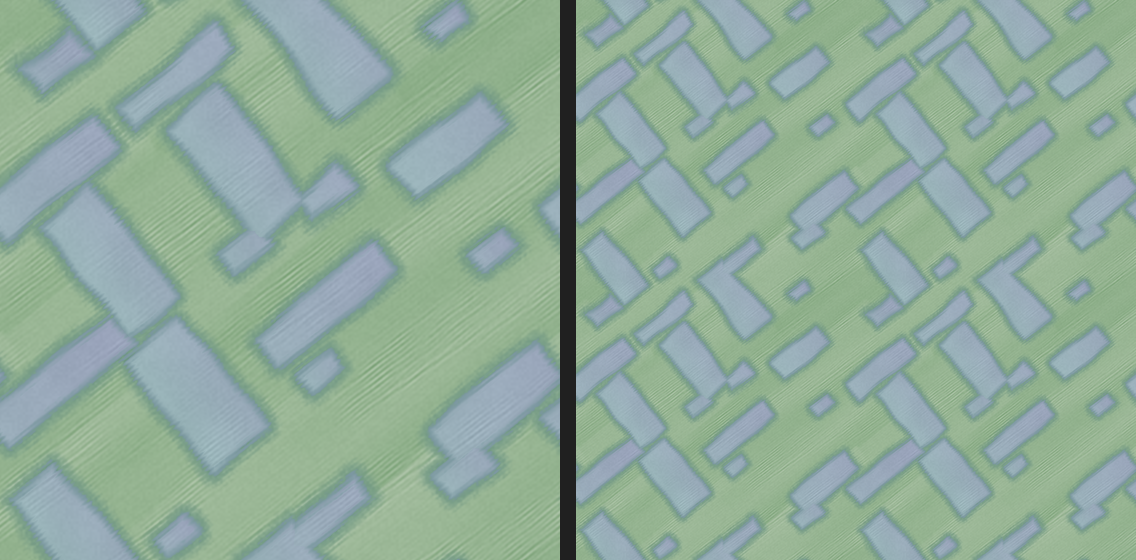
Left, the tile; right, the same tile 2 across and 2 down.
Give the GLSL for this pattern, as a three.js fragment shader.

```glsl
// Diagonal brushed green bands with soft-edged blue blocks and bars, tiling.
varying vec2 vUv;

const float ANGLE = 0.69;            // direction of the brush, radians
const vec2 GRID = vec2(4.0, 5.0);    // cells that hold one blue block each
const int BLOCKS = 20;
const int STROKES = 26;
const int WAVES = 9;
const float RIM_IN = 0.017;          // dark rim inside a block
const float RIM_OUT = 0.026;         // green shadow around a block
const float EDGE = 0.0035;           // softness of block edges
const float WOBBLE = 0.020;
const float HATCH = 0.026;
const float GRAIN = 0.022;

const vec3 MID_GREEN = vec3(0.545, 0.680, 0.530);
const vec3 LIGHT_GREEN = vec3(0.635, 0.735, 0.615);
const vec3 DEEP_GREEN = vec3(0.455, 0.605, 0.525);
const vec3 RIM_BLUE = vec3(0.475, 0.590, 0.620);
const vec3 HAZE_BLUE = vec3(0.600, 0.705, 0.725);
const vec3 LAVENDER = vec3(0.605, 0.645, 0.735);

const float TAU = 6.2831853;

vec2 hash2(vec2 p) {
  vec3 h = fract(p.xyx * vec3(0.1031, 0.1030, 0.0973));
  h += dot(h, h.yzx + 33.33);
  return fract((h.xx + h.yz) * h.zy);
}

// Value noise that wraps after the given number of cells.
float wrapNoise(vec2 uv, float cells) {
  vec2 p = uv * cells;
  vec2 i = floor(p);
  vec2 f = fract(p);
  f = f * f * (3.0 - 2.0 * f);
  vec2 a = mod(i, cells);
  vec2 b = mod(i + 1.0, cells);
  return mix(mix(hash2(a).x, hash2(vec2(b.x, a.y)).x, f.x),
             mix(hash2(vec2(a.x, b.y)).x, hash2(b).x, f.x), f.y);
}

// Shortest offset on the tile, turned into the brush frame.
vec2 brushFrame(vec2 uv, vec2 center) {
  vec2 d = fract(uv - center + 0.5) - 0.5;
  float c = cos(ANGLE);
  float s = sin(ANGLE);
  return vec2(c * d.x + s * d.y, c * d.y - s * d.x);
}

// Sum of whole-number waves across the brush direction.
float streaks(vec2 uv, float freq, float spread, float seed) {
  vec2 along = vec2(cos(ANGLE), sin(ANGLE));
  vec2 across = vec2(-along.y, along.x);
  float sum = 0.0;
  for (int i = 0; i < WAVES; i++) {
    vec2 h = hash2(vec2(float(i) + 1.0, seed));
    vec2 k = across * freq * (0.6 + 0.8 * h.x) + along * spread * (h.y - 0.5);
    sum += cos(TAU * (dot(floor(k + 0.5), uv) + h.x * 7.0 + h.y * 3.0));
  }
  return sum / sqrt(0.5 * float(WAVES));
}

// Lightness of the green ground: long strokes, crisp on one side.
float greenTone(vec2 uv) {
  float tone = 0.46 + 0.17 * streaks(uv, 4.0, 1.5, 3.0);
  for (int i = 0; i < STROKES; i++) {
    float n = float(i);
    vec2 h = hash2(vec2(n, 17.0));
    vec2 size = vec2(mix(0.14, 0.38, h.x), mix(0.028, 0.065, h.y));
    vec2 v = brushFrame(uv, fract(n * vec2(0.7549, 0.5698))) / size;
    float mask = (1.0 - smoothstep(0.90, 1.0, v.y)) * smoothstep(-1.0, 0.5, v.y)
               * (1.0 - smoothstep(0.95, 1.0, v.x)) * smoothstep(-1.0, -0.1, v.x);
    tone = mix(tone, hash2(vec2(n, 41.0)).x * 1.1 - 0.05, 0.8 * mask);
  }
  return tone;
}

// Distance to the blocks in x, tint of the nearest one in y.
vec2 blueBlocks(vec2 uv) {
  vec2 result = vec2(1.0, 0.5);
  for (int i = 0; i < BLOCKS; i++) {
    float n = float(i);
    vec2 cell = vec2(mod(n, GRID.x), floor((n + 0.5) / GRID.x));
    vec2 h = hash2(cell + 5.0);
    vec2 g = hash2(cell + 29.0);
    vec2 q = brushFrame(uv, (cell + 0.2 + 0.6 * h) / GRID);
    float kind = fract(n * 0.618 + 0.1);
    vec2 size = vec2(0.055, 0.032) * (0.6 + 0.55 * g.x);
    if (kind < 0.65) size = vec2(0.130, 0.038) * (0.8 + 0.4 * g.yx);
    if (kind < 0.27) size = vec2(0.061, 0.138) * (0.9 + 0.2 * g);
    vec2 e = abs(q) - size + 0.008;
    float d = length(max(e, 0.0)) + min(max(e.x, e.y), 0.0) - 0.008;
    float tint = 0.15 + 0.45 * g.y + 0.35 * q.x / size.x + (kind < 0.27 ? 0.0 : 0.2);
    if (d < result.x) result = vec2(d, tint);
  }
  return result;
}

void main() {
  vec2 uv = vUv;
  float hatch = streaks(uv, 95.0, 22.0, 11.0);
  float patches = smoothstep(-0.6, 1.2, streaks(uv, 6.0, 5.0, 23.0));
  float grain = wrapNoise(uv, 210.0) - 0.5;

  // Brushed green ground.
  float tone = clamp(greenTone(uv) + 0.06 * hatch * patches, 0.0, 1.1);
  vec3 color = mix(MID_GREEN, LIGHT_GREEN, tone);
  color += HATCH * hatch * (0.2 + 0.8 * patches) * vec3(0.9, 0.65, 0.9);

  // Ragged outline and green shadow.
  vec2 block = blueBlocks(uv);
  float d = block.x + WOBBLE * (wrapNoise(uv, 11.0) - 0.5)
          + 0.0018 * hatch + 0.005 * grain;
  float shadow = 1.0 - smoothstep(0.0, RIM_OUT, d);
  color = mix(color, DEEP_GREEN, shadow * (0.88 + 0.1 * hatch * patches));

  // Blue fill with its darker rim.
  vec3 blue = mix(HAZE_BLUE, LAVENDER, clamp(block.y, 0.0, 1.0));
  blue += 0.012 * hatch * patches + 0.03 * (wrapNoise(uv, 18.0) - 0.5);
  blue = mix(blue, RIM_BLUE, smoothstep(-RIM_IN, 0.0, d) * 0.95);
  color = mix(color, blue, 1.0 - smoothstep(-EDGE, EDGE, d));

  gl_FragColor = vec4(color + GRAIN * grain, 1.0);
}
```
